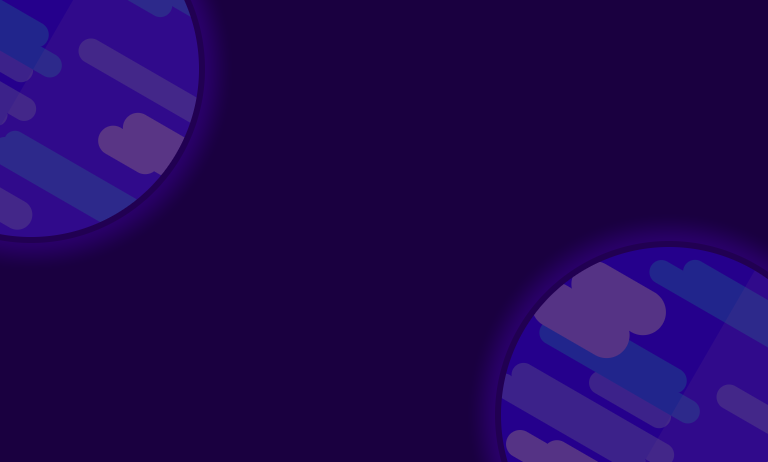
Give the GLSL for this background, as a Shadertoy shader.

```glsl
// Two glowing striped planets in opposite corners of a dark violet sky

const vec3 SKY = vec3(0.10, 0.00, 0.25);
const vec3 RIM = vec3(0.13, 0.00, 0.32);
const vec3 HALO = vec3(0.165, 0.00, 0.42);
const vec3 OCEAN = vec3(0.145, 0.00, 0.55);
const vec3 TEAL = vec3(0.13, 0.145, 0.55);
const vec3 VIOLET = vec3(0.235, 0.135, 0.54);
const vec3 PINK = vec3(0.335, 0.20, 0.52);
const vec3 SHEEN = vec3(0.42, 0.25, 0.53);

const float WIDTH = 768.0;   // canvas width in design units
const float RADIUS = 168.0;  // planet radius

// Coverage of a shape from its signed distance, one pixel soft
float cover(float dist) {
    return clamp(0.5 - dist * iResolution.x / WIDTH, 0.0, 1.0);
}

// Rounded bar running from x = a to x = b at height y
float bar(vec2 p, float a, float b, float y, float r) {
    return length(vec2(p.x - clamp(p.x, a, b), p.y - y)) - r;
}

// Surface colour; s is measured along and across the stripes
vec3 surface(vec2 s) {
    vec3 col = OCEAN;

    // Violet stripes
    float violet = bar(s, 43.0, 220.0, -45.6, 12.5);
    violet = min(violet, bar(s, -75.0, -8.0, 6.0, 12.0));
    violet = min(violet, bar(s, -146.0, 14.0, 38.0, 12.0));
    violet = min(violet, bar(s, -158.0, -8.0, 57.0, 12.0));
    violet = min(violet, bar(s, -15.0, 61.0, 133.0, 15.0));
    col = mix(col, VIOLET, cover(violet));

    // Teal stripes
    float teal = bar(s, 22.6, 200.0, 71.0, 11.0);
    teal = min(teal, bar(s, 18.5, 200.0, 84.0, 14.0));
    teal = min(teal, bar(s, -78.0, 80.0, -120.0, 12.0));
    teal = min(teal, bar(s, -49.0, 150.0, -137.0, 12.0));
    teal = min(teal, bar(s, -116.0, -13.0, -32.0, 13.0));
    teal = min(teal, bar(s, -143.0, 14.5, -12.5, 12.0));
    col = mix(col, TEAL, cover(teal));

    // Pink clouds
    float pink = bar(s, 107.0, 144.0, 21.0, 15.0);
    pink = min(pink, bar(s, 122.0, 200.0, -2.5, 15.0));
    pink = min(pink, bar(s, 130.0, 200.0, 12.0, 15.0));
    pink = min(pink, bar(s, -130.0, -74.0, -76.0, 23.0));
    pink = min(pink, bar(s, -154.0, -94.0, -38.0, 23.0));
    pink = min(pink, bar(s, -114.5, -40.0, 99.6, 14.0));
    pink = min(pink, bar(s, -77.5, -20.0, 90.0, 14.0));
    col = mix(col, PINK, cover(pink));

    // Pale sheen over one half
    return mix(col, SHEEN, 0.16 * cover(2.0 - s.x));
}

// Lays halo, rim and disc of one planet over the colour below
vec3 planet(vec3 below, vec2 q) {
    float edge = length(q) - RADIUS;
    float fade = 1.0 - smoothstep(0.0, 36.0, edge);
    vec3 col = mix(below, HALO, fade);
    col = mix(col, RIM, cover(edge - 6.0));

    // Stripes slope down to the right by 30 degrees
    vec2 along = vec2(0.866, 0.5);
    vec2 s = vec2(dot(q, along), dot(q, vec2(-along.y, along.x)));
    return mix(col, surface(s), cover(edge));
}

void mainImage(out vec4 fragColor, in vec2 fragCoord) {
    // Design units, y pointing down from the top edge
    vec2 p = vec2(fragCoord.x, iResolution.y - fragCoord.y) * WIDTH / iResolution.x;

    vec3 col = planet(SKY, p - vec2(31.0, 69.0));
    col = planet(col, p - vec2(669.0, 415.0));
    fragColor = vec4(col, 1.0);
}
```
